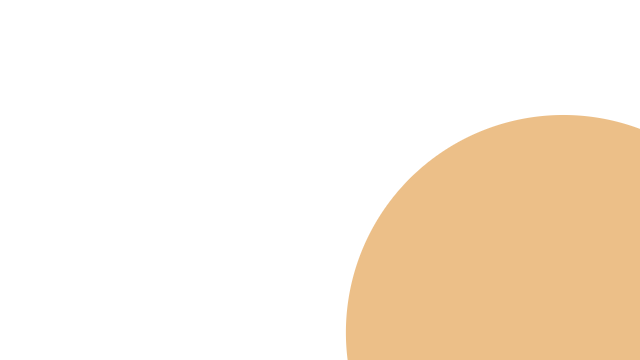
This background is drawn by a WebGL 1 fragment shader. Its source:

```glsl
precision highp float;
// A large flat disc in warm sand rising from the lower right of a white field.
// The disc is a signed distance function in units of the canvas height,
// with its edge smoothed over about one pixel.

#define PAPER_COLOR vec3(1.0, 1.0, 1.0)
#define DISC_COLOR vec3(0.925, 0.749, 0.533)
#define DISC_CENTER vec2(1.565, 0.0764)
#define DISC_RADIUS 0.6042

uniform vec2 u_resolution;

// Signed distance to a circle, negative inside
float circleDistance(vec2 point, vec2 center, float radius) {
    return length(point - center) - radius;
}

// Coverage of a shape, from its distance and the size of one pixel
float coverage(float dist, float pixel) {
    return clamp(0.5 - dist / pixel, 0.0, 1.0);
}

void main() {
    float pixel = 1.0 / u_resolution.y;
    vec2 point = gl_FragCoord.xy * pixel;

    float disc = circleDistance(point, DISC_CENTER, DISC_RADIUS);
    vec3 color = mix(PAPER_COLOR, DISC_COLOR, coverage(disc, pixel));

    gl_FragColor = vec4(color, 1.0);
}
```
